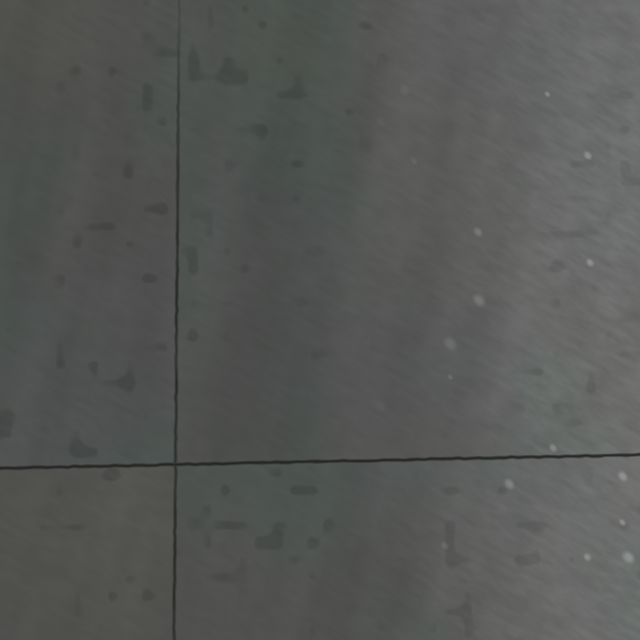
Give the GLSL for this texture, as a WebGL 1 fragment shader.

```glsl
precision highp float;

uniform vec2 u_resolution;

#define CROSSING vec2(0.272, 0.274)
#define TILE_SIZE 0.80
#define JOINT_WIDTH 0.0046
#define JOINT_COLOR vec3(0.135, 0.135, 0.13)
#define STONE_DARK vec3(0.306, 0.308, 0.300)
#define STONE_LIGHT vec3(0.420, 0.420, 0.418)
#define GREEN_TINT vec3(-0.014, 0.006, -0.002)
#define STREAK_DEPTH 0.060
#define GRAIN_DEPTH 0.065
#define SPECK_CELLS 18.0

float hash(vec2 p) {
  return fract(sin(dot(p, vec2(127.1, 311.7))) * 43758.5453);
}

float noise(vec2 p) {
  vec2 i = floor(p);
  vec2 f = fract(p);
  f = f * f * (3.0 - 2.0 * f);
  return mix(mix(hash(i), hash(i + vec2(1.0, 0.0)), f.x),
             mix(hash(i + vec2(0.0, 1.0)), hash(i + vec2(1.0, 1.0)), f.x), f.y);
}

float fbm(vec2 p) {
  float sum = 0.0;
  float amplitude = 0.5;
  for (int i = 0; i < 4; i++) {
    sum += amplitude * noise(p);
    p = mat2(0.8, 0.6, -0.6, 0.8) * p * 2.03 + 7.3;
    amplitude *= 0.5;
  }
  return sum / 0.9375;
}

// Soft pale chips, one candidate per cell
float specks(vec2 p) {
  vec2 cell = floor(p);
  vec2 center = 0.3 + 0.4 * vec2(hash(cell + 3.1), hash(cell + 8.7));
  float radius = mix(0.08, 0.25, hash(cell + 5.3));
  vec2 d = fract(p) - center;
  d.y += 0.3 * d.x;
  return step(0.88, hash(cell)) * (1.0 - smoothstep(0.2 * radius, radius, length(d)));
}

// Distance to the nearest joint on each axis
vec2 jointDistance(vec2 p) {
  vec2 f = fract(p / TILE_SIZE);
  return min(f, 1.0 - f) * TILE_SIZE;
}

void main() {
  vec2 uv = gl_FragCoord.xy / u_resolution;
  float pixel = 1.0 / min(u_resolution.x, u_resolution.y);

  // Slightly skewed tile grid
  vec2 p = uv - CROSSING;
  p -= vec2(0.008 * uv.y, 0.021 * (uv.x - 0.27));
  vec2 tile = floor(p / TILE_SIZE);
  vec2 s = uv + 9.0 * vec2(hash(tile + 1.7), hash(tile + 4.2));

  // Light falling in from the right
  float light = smoothstep(0.42, 1.0, uv.x + 0.06 * (fbm(uv * 3.0) - 0.5));
  vec3 color = mix(STONE_DARK, STONE_LIGHT, light);

  // Leaning streaks and cloudy patches
  float lean = s.x - 0.20 * s.y;
  float streak = fbm(vec2(lean * 11.0, s.y * 1.3));
  float cloud = fbm(s * vec2(5.0, 3.5));
  color += STREAK_DEPTH * (streak - 0.46) + 0.035 * (cloud - 0.46);
  color += GREEN_TINT * smoothstep(0.42, 0.68, fbm(s * vec2(4.0, 2.5) + 21.0));
  color += vec3(0.008, 0.002, -0.006) * (noise(s * 4.0 + 40.0) - 0.5);

  // Brushed grain sloping down to the right, stronger in the light
  vec2 g = mat2(0.88, 0.47, -0.47, 0.88) * s;
  g = vec2(0.88 * s.x - 0.47 * s.y, 0.47 * s.x + 0.88 * s.y);
  float grain = fbm(g * vec2(38.0, 115.0)) - 0.5;
  float mottled = fbm(s * 32.0) - 0.5;
  float rough = mix(0.35, 1.0, light) * mix(0.6, 1.2, cloud);
  color += GRAIN_DEPTH * rough * (grain + 0.5 * mottled);

  // Small dark pits and pale chips
  color -= 0.035 * smoothstep(0.76, 0.92, noise(s * 37.0)) * smoothstep(0.45, 0.65, cloud);
  color += 0.13 * specks(uv * SPECK_CELLS) * smoothstep(0.5, 0.9, uv.x);

  // Joints with ragged edges, the upright one fading toward the top
  vec2 ragged = vec2(noise(uv.yx * 95.0), noise(uv * 95.0 + 17.0)) - 0.5;
  vec2 d = jointDistance(p + 0.0018 * ragged);
  vec2 halfWidth = JOINT_WIDTH * vec2(0.48, 0.50);
  vec2 joint = 1.0 - smoothstep(halfWidth - 0.0015 - 0.5 * pixel,
                                halfWidth + 0.0015 + 0.5 * pixel, d);
  joint.x *= mix(0.78, 0.22, smoothstep(0.66, 1.0, uv.y));
  joint.x *= 0.8 + 0.3 * noise(vec2(uv.y * 30.0, 2.0));
  joint.y *= 0.92;

  // Faint worn rim beside each joint
  vec2 rim = exp(-d / 0.009);
  color += 0.012 * max(rim.x, rim.y) * noise(uv * 60.0);
  color = mix(color, JOINT_COLOR, clamp(max(joint.x, joint.y), 0.0, 1.0));

  gl_FragColor = vec4(clamp(color, 0.0, 1.0), 1.0);
}
```
